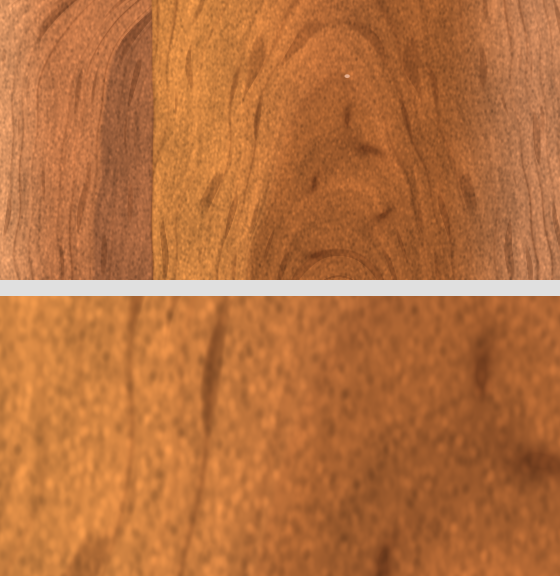
Top: the whole. Bottom: its middle third, enlarged.
Reproduce this texture procedurally as a WebGL 2 fragment shader.

```glsl
#version 300 es
precision highp float;

uniform vec2 u_resolution;
out vec4 fragColor;

// Wood colours
const vec3 PALE = vec3(0.84, 0.57, 0.38);
const vec3 ROSE = vec3(0.75, 0.46, 0.28);
const vec3 GOLD = vec3(0.82, 0.52, 0.26);
const vec3 RUST = vec3(0.75, 0.44, 0.23);
const vec3 BROWN = vec3(0.61, 0.35, 0.17);
const vec3 UMBER = vec3(0.62, 0.38, 0.24);
const vec3 TAN = vec3(0.74, 0.49, 0.33);
const vec3 DARK = vec3(0.34, 0.17, 0.08);
const vec3 CHIP = vec3(0.90, 0.68, 0.55);

// Layout, in canvas heights
const float SEAM_X = 0.545;
const float HEART_X = 1.21;
const float HEART_LEVEL = 0.32;
const float ARCH_OPENING = 0.16;
const vec2 CHIP_POS = vec2(1.24, 0.728);
const int KNOTS = 5;

// Grain strength
const float LINE_COUNT = 22.0;
const float LINE_DEPTH = 0.40;
const float FLECK_DEPTH = 0.30;
const float FUZZ = 0.11;
const float FIBRE = 0.07;
const float MOTTLE = 0.07;

float hash(vec2 p) {
    vec3 q = fract(p.xyx * 0.1031);
    q += dot(q, q.yzx + 33.33);
    return fract((q.x + q.y) * q.z);
}

// Cellular noise: signed soft spots, one per jittered cell
float softCells(vec2 p) {
    vec2 cell = floor(p);
    float sum = 0.0;
    for (int j = -1; j <= 1; j++) {
        for (int i = -1; i <= 1; i++) {
            vec2 c = cell + vec2(i, j);
            vec2 d = p - c - vec2(hash(c), hash(c + 71.3));
            float falloff = max(0.0, 1.0 - dot(d, d));
            sum += (2.0 * hash(c + 153.7) - 1.0) * falloff * falloff;
        }
    }
    return sum;
}

// Irregular growth lines: crisp on one side, fading on the other
float growthLines(float level, float along, float seed) {
    float t = level * LINE_COUNT;
    float sum = 0.0;
    for (int i = -2; i <= 1; i++) {
        float cell = floor(t) + float(i);
        float strength = hash(vec2(cell + 40.0, seed + 7.0));
        float d = t - cell - 0.2 - 0.6 * hash(vec2(cell + 40.0, seed));
        float crisp = exp(-d * d / 0.012);
        float fade = smoothstep(-0.12, 0.05, d) * exp(-3.0 * max(d, 0.0));
        float vary = 0.65 + 0.35 * sin(along * 7.0 + strength * 40.0);
        sum += strength * vary * (0.6 * crisp + 0.55 * fade);
    }
    return sum;
}

// Dark patches strung along the heart of the cathedral figure
float knots(vec2 p) {
    float sum = 0.0;
    vec2 ragged = p + 0.018 * vec2(softCells(p * 22.0), softCells(p * 22.0 + 50.0));
    for (int i = 0; i < KNOTS; i++) {
        float k = float(i);
        vec2 d = ragged - vec2(HEART_X + 0.03 + 0.13 * sin(k * 2.6), 0.58 - 0.12 * k);
        float tilt = 0.5 + 0.9 * cos(k * 2.6);
        d = mat2(cos(tilt), -sin(tilt), sin(tilt), cos(tilt)) * d;
        float size = mix(0.7, 1.2, hash(vec2(k, 5.0)));
        d /= size * vec2(0.045, 0.017);
        sum += exp(-dot(d, d)) + 0.25 * exp(-0.12 * dot(d, d));
    }
    return sum;
}

void main() {
    vec2 p = gl_FragCoord.xy / u_resolution.y;
    float wave = 0.008 * sin(p.y * 9.0 + p.x * 5.0) + 0.004 * sin(p.y * 23.0 - p.x * 11.0);
    float warp = wave + 0.018 * softCells(p * vec2(5.0, 4.0));

    // Grain coordinate of each plank
    float bend = 0.06 * p.y * p.y + 0.16 * pow(p.y, 6.0);
    float leftLevel = p.x - bend * smoothstep(-0.3, 0.4, p.x) + warp;
    float across = p.x - HEART_X;
    float rightLevel = sqrt(across * across + ARCH_OPENING * p.y) + warp;
    float onRight = smoothstep(-0.003, 0.003, p.x - SEAM_X - 0.3 * wave);
    float level = mix(leftLevel, rightLevel + 3.0, step(0.5, onRight));

    // Left plank with its dark arch
    vec3 left = mix(PALE, ROSE, smoothstep(0.0, 0.22, p.x));
    float arch = smoothstep(-0.008, 0.012, leftLevel - 0.34);
    left = mix(left, UMBER, arch * mix(1.0, 0.65, smoothstep(0.34, 0.54, leftLevel)));

    // Right plank from gold through the heart to tan
    vec3 right = mix(GOLD, RUST, smoothstep(0.7, 1.2, p.x));
    float heart = 1.0 - smoothstep(HEART_LEVEL - 0.02, HEART_LEVEL + 0.01, rightLevel);
    float shade = max(heart * 0.75, 0.7 * smoothstep(1.22, 1.45, p.x));
    right = mix(right, BROWN, shade);
    right = mix(right, TAN, smoothstep(1.55, 1.92, p.x));

    // Growth lines, sparse inside the heart
    float leftLines = growthLines(leftLevel, p.y, 3.0) * mix(0.9, 0.45, arch);
    float rightLines = growthLines(rightLevel, p.y, 19.0) * mix(1.0, 0.25, heart);
    float edge = (rightLevel - HEART_LEVEL) / 0.006;
    rightLines += 0.5 * exp(-edge * edge) * (1.0 - smoothstep(1.2, 1.35, p.x));
    vec3 colour = mix(left, right, onRight);
    colour = mix(colour, DARK, LINE_DEPTH * min(mix(leftLines, rightLines, onRight), 1.2));

    // Flecks, knots and the seam
    float flecks = smoothstep(0.5, 0.85, softCells(vec2(level * 48.0, p.y * 6.0)));
    colour = mix(colour, DARK, FLECK_DEPTH * flecks);
    colour = mix(colour, DARK, 0.65 * min(knots(p), 1.0));
    float seam = (p.x - SEAM_X - 0.3 * wave) / 0.005;
    colour = mix(colour, DARK, 0.35 * exp(-seam * seam) * (1.0 - 0.6 * p.y));

    // Mottle, fibres and fine fuzz
    float tone = MOTTLE * softCells(p * vec2(6.0, 4.0) + 9.0);
    tone += FIBRE * softCells(vec2(level * 75.0, p.y * 7.0) + 31.0);
    tone += FUZZ * softCells(p * vec2(140.0, 95.0));
    colour *= 1.0 + tone;

    float chip = length((p - CHIP_POS) * vec2(0.7, 1.0));
    colour = mix(colour, CHIP, 1.0 - smoothstep(0.004, 0.009, chip));
    fragColor = vec4(clamp(colour, 0.0, 1.0), 1.0);
}
```
